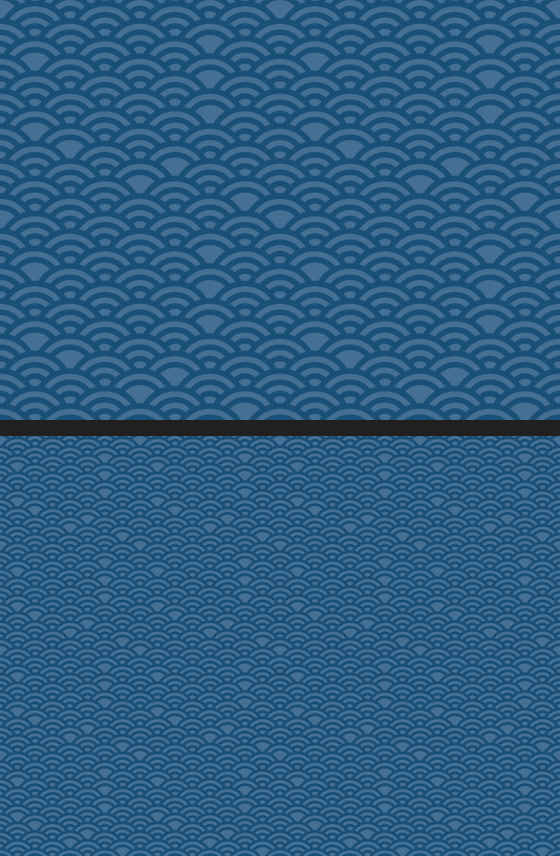
Top: one tile. Bottom: repeated 2 by 2.
A Shadertoy shader for this pattern:

```glsl
const float COLUMNS = 8.0;            // fans across the canvas
const float ROWS = 24.0;              // staggered rows up the canvas
const float ROW_STEP = 0.25;          // row spacing, in fan spacings
const float ROW_PHASE = 0.82;         // height of the first row of centres, in rows
const float FAN_RADIUS = 0.535;       // outer radius, in fan spacings
const float BAND = 0.15 * FAN_RADIUS; // width of each ring
const vec2 SCATTER_PERIOD = vec2(4.0, 12.0); // columns and rows before solid fans recur
const float PLAIN_SHARE = 0.15;       // share of rows without a solid fan
const float EDGE_SOFTNESS = 1.2;      // smoothing width, in output samples
const vec3 DEEP_BLUE = vec3(0.10, 0.31, 0.47);
const vec3 PALE_BLUE = vec3(0.27, 0.44, 0.58);

float hash(float n) {
    n = fract(n * 0.1031);
    n *= n + 33.33;
    n *= n + n;
    return fract(n);
}

// One fan per wrapped row has a solid heart, except in plain rows.
float solidHeart(vec2 cell) {
    cell = mod(cell, SCATTER_PERIOD);
    float pick = (hash(cell.y + 1.0) - PLAIN_SHARE) / (1.0 - PLAIN_SHARE);
    return float(floor(pick * SCATTER_PERIOD.x) == cell.x);
}

// Coverage of the disc left after removing a number of outer bands.
float disc(float dist, float bands, float softness) {
    return clamp((FAN_RADIUS - bands * BAND - dist) / softness + 0.5, 0.0, 1.0);
}

// Pale rings of a fan; a solid heart fills in the innermost dark ring.
float paleRings(float dist, float solid, float softness) {
    float outerRing = disc(dist, 1.0, softness) - disc(dist, 2.0, softness);
    float innerGap = disc(dist, 4.0, softness) - disc(dist, 5.0, softness);
    return outerRing + disc(dist, 3.0, softness) - (1.0 - solid) * innerGap;
}

void mainImage(out vec4 fragColor, in vec2 fragCoord) {
    vec2 p = fragCoord / iResolution.xy * vec2(COLUMNS, ROWS * ROW_STEP);
    float softness = EDGE_SOFTNESS * COLUMNS / iResolution.x;
    float topRow = floor(p.y / ROW_STEP - ROW_PHASE);
    float pale = 0.0;

    // Lower rows overlap the ones behind them.
    for (int i = 0; i < 3; i++) {
        float row = topRow - float(i);
        float x = p.x - 0.5 * mod(row, 2.0);
        float column = floor(x + 0.5);
        float dist = length(vec2(x - column, p.y - (row + ROW_PHASE) * ROW_STEP));
        float rings = paleRings(dist, solidHeart(vec2(column, row)), softness);
        pale = mix(pale, rings, disc(dist, 0.0, softness));
    }

    fragColor = vec4(mix(DEEP_BLUE, PALE_BLUE, pale), 1.0);
}
```
